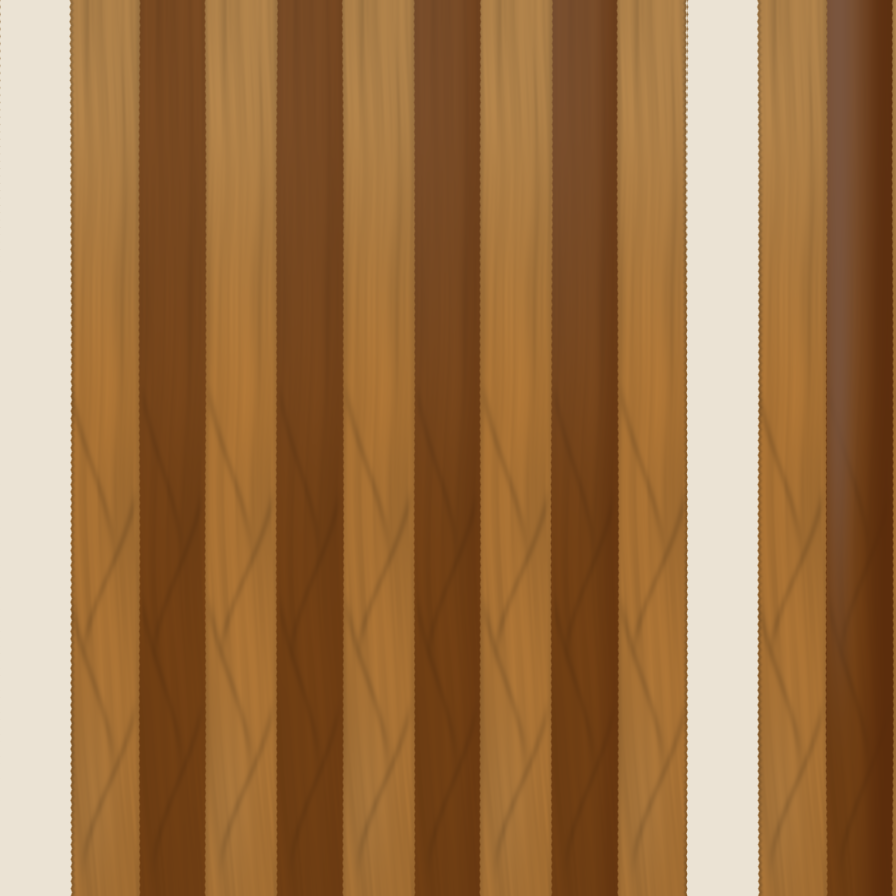
Write a three.js fragment shader that draws this pattern.

```glsl
// Upright timber slats, light over dark gaps, with a cream strip after every fifth slat.
varying vec2 vUv;

const float PITCH = 0.1534;        // slat to slat
const float SLAT = 0.0796;         // slat width
const float FIRST = 0.0760;        // left edge of the first slat
const float STRIP_STEP = 0.7675;   // cream strip to cream strip
const float STRIP_HALF = 0.0398;
const float STRIP_CENTRE = 0.0391;
const float SOFT = 0.0012;         // edge smoothing
const float TOOTH = 0.0009;        // depth of the serrated edges
const float TOOTH_STEP = 0.0082;

const vec3 CREAM = vec3(0.92, 0.89, 0.83);
const vec3 OAK_TOP = vec3(0.69, 0.51, 0.29);
const vec3 OAK = vec3(0.655, 0.44, 0.20);
const vec3 WALNUT_TOP = vec3(0.47, 0.285, 0.13);
const vec3 WALNUT = vec3(0.44, 0.245, 0.075);
const vec3 HAZE = vec3(0.48, 0.34, 0.26);
const vec3 SHADOW = vec3(0.34, 0.16, 0.04);

float hash(vec2 p) {
  return fract(sin(dot(p, vec2(127.1, 311.7))) * 43758.55);
}

float noise(vec2 p) {
  vec2 i = floor(p), f = fract(p);
  f = f * f * (3.0 - 2.0 * f);
  return mix(mix(hash(i), hash(i + vec2(1.0, 0.0)), f.x),
             mix(hash(i + vec2(0.0, 1.0)), hash(i + vec2(1.0, 1.0)), f.x), f.y);
}

float ridge(float d, float width) {
  return exp(-d * d / (width * width));
}

// Brightness change of the wood; a runs from 0 to 1 across one board.
float grain(float a, float y, float seed) {
  float low = 1.0 - smoothstep(0.25, 0.6, y);
  float bent = a + 0.9 * low * (y - 0.3) + 0.08 * noise(vec2(seed, y * 6.0));
  float tone = 0.09 * (noise(vec2(bent * 9.0, y * 3.0)) - 0.5)
             + 0.05 * (noise(vec2(bent * 26.0, y * 9.0 + 5.0)) - 0.5)
             + 0.06 * (noise(vec2(a * 1.5, y * 7.0 + 2.0)) - 0.5);

  // Long upright veins in the upper part
  for (int i = 0; i < 3; i++) {
    float n = float(i);
    float x = 0.24 + 0.25 * n + 0.1 * (noise(vec2(n * 7.0, y * 5.0)) - 0.5);
    tone -= 0.07 * ridge(a - x, 0.035) * smoothstep(0.3, 0.55, y)
          * noise(vec2(n + 3.0, y * 8.0));
  }

  // Curved veins sweeping across the lower part, in alternating directions
  for (int i = 0; i < 4; i++) {
    float n = float(i);
    float top = 0.58 - 0.118 * n;
    float t = (top - y) / 0.2;
    float sweep = 0.06 + 0.72 * smoothstep(0.0, 1.0, t);
    float x = mod(n, 2.0) < 0.5 ? sweep * 0.8 : 1.0 - sweep;
    float fade = smoothstep(0.0, 0.2, t) * (1.0 - smoothstep(0.75, 1.1, t));
    tone -= 0.11 * fade * ridge(a - x, 0.05);
  }
  return tone;
}

// Dark board in the gap: haze and edge shadow deepen towards the right.
vec3 gapColor(float a, float y, float index) {
  float depth = clamp(index / 4.0, 0.0, 1.0);
  float last = step(4.5, index);
  vec3 c = mix(WALNUT, WALNUT_TOP, smoothstep(0.25, 0.95, y));
  c *= 1.0 + 0.7 * grain(a, y, 4.0);
  c = mix(c, HAZE, 0.55 * depth * smoothstep(0.35, 1.0, y) * (1.0 - 0.6 * a));
  c = mix(c, HAZE, 0.75 * last * ridge(a - 0.18, 0.2) * smoothstep(0.1, 0.6, y));
  float shade = 0.5 * depth * smoothstep(0.6, 0.95, a);
  return mix(c, SHADOW, max(shade, 0.8 * last * smoothstep(0.35, 0.9, a)));
}

vec3 slatColor(float a, float y, float index) {
  vec3 c = mix(OAK, OAK_TOP, smoothstep(0.5, 0.95, y));
  c = mix(c, OAK_TOP, 0.35 * ridge(y - 0.1, 0.12) * ridge(a - 0.3, 0.4));
  c *= 1.0 + grain(a, y, 1.0) + 0.03 * (hash(vec2(index, 9.0)) - 0.5);
  return c * (1.0 - 0.08 * smoothstep(0.42, 0.5, abs(a - 0.5)));
}

float cover(float d) {
  return 1.0 - smoothstep(-SOFT, SOFT, d);
}

void main() {
  float x = vUv.x, y = vUv.y;
  float tooth = TOOTH * (2.0 * abs(fract(y / TOOTH_STEP) - 0.5) - 0.5);
  float wander = 0.0016 * (noise(vec2(floor(x / PITCH), y * 5.0)) - 0.5);

  // Gaps, then the slats over them
  float gap = (x - FIRST - SLAT) / PITCH;
  float gapAcross = fract(gap) * PITCH / (PITCH - SLAT);
  vec3 color = gapColor(clamp(gapAcross, 0.0, 1.0), y, floor(gap));

  float offset = x - FIRST - 0.5 * SLAT;
  float index = floor(offset / PITCH + 0.5);
  float u = offset - index * PITCH;
  float slat = cover(abs(u) - 0.5 * SLAT + tooth + wander);
  color = mix(color, slatColor(u / SLAT + 0.5, y, index), slat);

  // Cream strips with a thin dark rim
  float s = mod(x - STRIP_CENTRE + 0.5 * STRIP_STEP, STRIP_STEP) - 0.5 * STRIP_STEP;
  float strip = abs(s) - STRIP_HALF + tooth * 1.6 + wander;
  color *= 1.0 - 0.15 * ridge(strip - 0.0015, 0.002);
  color = mix(color, CREAM, cover(strip));

  gl_FragColor = vec4(color, 1.0);
}
```
